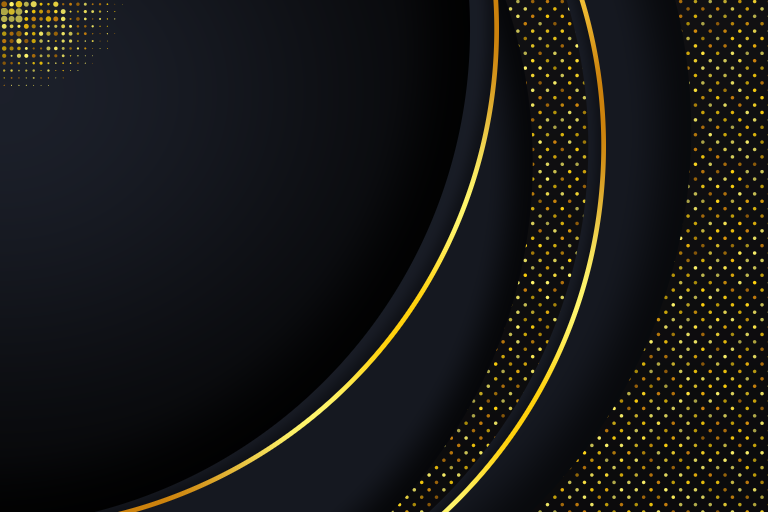
This background is drawn by a WebGL 1 fragment shader. Its source:

```glsl
precision highp float;
// Dark overlapping discs with gold arcs, glittering dot bands and a halftone corner.
uniform vec2 u_resolution;

const vec3 PALE = vec3(1.0, 0.96, 0.42);
const vec3 GOLD = vec3(1.0, 0.82, 0.05);
const vec3 ORANGE = vec3(0.80, 0.51, 0.05);
const vec3 NAVY = vec3(0.082, 0.094, 0.125);

float hash(vec2 p) {
  return fract(sin(dot(p, vec2(127.1, 311.7))) * 43758.5453);
}

// Antialiased coverage of a signed distance
float cover(float d) {
  return clamp(0.5 - d * u_resolution.y, 0.0, 1.0);
}

float circle(vec2 p, vec2 center, float radius) {
  return length(p - center) - radius;
}

// Random metallic tint for a dot
vec3 glitter(vec2 id) {
  float h = hash(id);
  vec3 tint = mix(ORANGE, GOLD, smoothstep(0.1, 0.4, h));
  tint = mix(tint, PALE, smoothstep(0.45, 0.75, h));
  return tint * mix(0.65, 1.0, hash(id + 17.3));
}

// Diagonal lattice of small dots on a dark ground
vec3 dotField(vec2 p) {
  float halfStep = 0.01445;
  vec2 grid = vec2(p.x + p.y, p.x - p.y) / (2.0 * halfStep);
  float d = length(fract(grid) - 0.5) * halfStep * 1.4142 - 0.0034;
  vec3 ground = vec3(0.06, 0.058, 0.065) * mix(0.7, 1.1, p.y);
  return mix(ground, glitter(floor(grid)), cover(d));
}

// Disc filled with a colour that darkens towards its rim
vec3 disc(vec3 below, float d, vec3 fill, float rimWidth, float rimShade) {
  float light = mix(rimShade, 1.0, smoothstep(0.0, rimWidth, -d));
  return mix(below, fill * light, cover(d));
}

// Gold arc whose sheen varies with the angle away from its highlight
vec3 goldArc(vec3 below, vec2 v, float radius, float highlight) {
  float a = abs(degrees(atan(v.y, v.x)) - highlight);
  vec3 metal = mix(GOLD, PALE, smoothstep(2.0, 14.0, a));
  metal = mix(metal, ORANGE, smoothstep(15.0, 36.0, a));
  metal = mix(metal, vec3(0.95, 0.76, 0.22), smoothstep(39.0, 52.0, a));
  return mix(below, metal, cover(abs(length(v) - radius) - 0.0046));
}

// Square halftone fading out from the upper left corner
vec3 halftone(vec3 below, vec2 p) {
  float pitch = 0.0144;
  vec2 grid = (p - vec2(0.001, 0.999)) / pitch;
  vec2 id = floor(grid);
  vec2 center = (id + 0.5) * pitch;
  float fade = 1.0 - length((center - vec2(0.02, -0.01)) / vec2(0.225, 0.175));
  float size = 0.0073 * pow(max(fade, 0.0), 0.85) * mix(0.45, 1.15, hash(id + 4.0));
  float d = length(fract(grid) - 0.5) * pitch - size;
  return mix(below, glitter(id + 9.0), cover(d) * step(0.0004, size));
}

void main() {
  vec2 p = gl_FragCoord.xy / u_resolution.y;

  // Outer dots, outer panel and its arc
  vec3 color = dotField(p);
  color = disc(color, circle(p, vec2(0.305, 0.746), 1.045), NAVY, 0.13, 0.4);
  vec2 outerArc = vec2(0.199, 0.715);
  color = disc(color, circle(p, outerArc, 0.980), NAVY * 1.1, 0.03, 0.65);
  color = goldArc(color, p - outerArc, 0.980, -33.0);

  // Inner dot band
  float band = circle(p, vec2(0.172, 0.715), 0.977);
  color = mix(color, dotField(p), cover(band));

  // Inner panel and its arc
  color = disc(color, circle(p, vec2(0.0605, 0.682), 0.980), NAVY, 0.09, 0.3);
  vec2 innerArc = vec2(-0.007, 0.943);
  color = disc(color, circle(p, innerArc, 0.977), NAVY * 1.15, 0.04, 0.6);
  color = goldArc(color, p - innerArc, 0.977, -36.0);

  // Main disc, lit from the upper left
  float glow = 1.0 - smoothstep(0.0, 1.0, length((p - vec2(0.0, 0.82)) / vec2(1.15, 0.95)));
  vec3 face = mix(vec3(0.018, 0.019, 0.022), vec3(0.108, 0.123, 0.163), glow);
  color = disc(color, circle(p, vec2(-0.055, 0.943), 0.973), face, 0.16, 0.2);
  color = halftone(color, p);

  gl_FragColor = vec4(color, 1.0);
}
```
